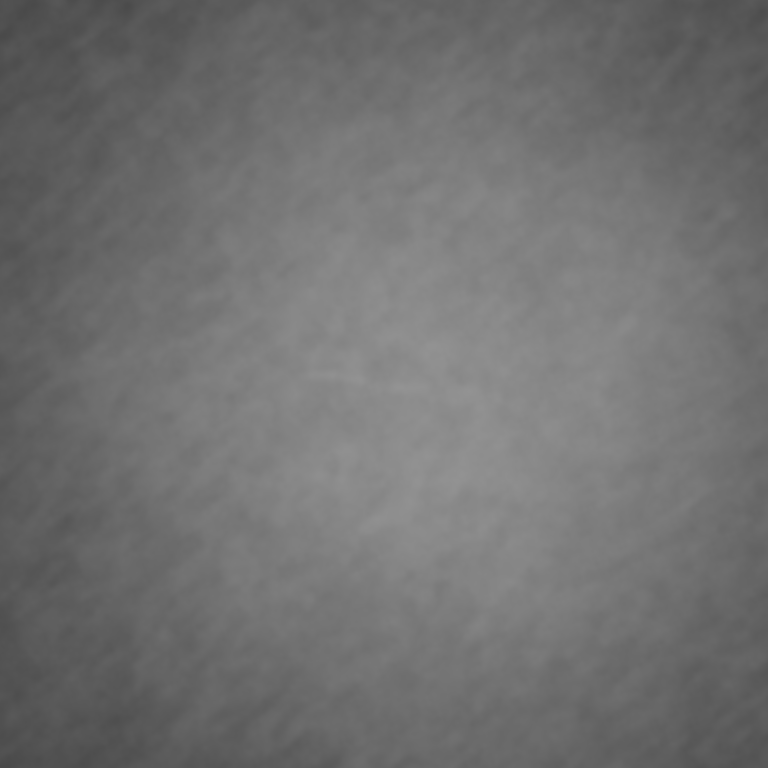
This texture is drawn by a Shadertoy shader. Its source:

```glsl
// Soft grey surface lit by one broad off-centre glow that fades to dark corners.
// Blurred value noise adds cloudy mottling, fine grain and diagonal streaks
// that strengthen towards the rim; a faint broken crease crosses the middle.

const vec2  GLOW_CENTRE   = vec2(0.57, 0.50);
const float GLOW_RADIUS   = 0.38;
const float SHADE_DARK    = 0.255;
const float SHADE_GLOW    = 0.310;

const float STREAK_ANGLE  = 0.86;
const vec2  STREAK_FREQ   = vec2(21.0, 62.0);  // along, across
const float STREAK_AMOUNT = 0.055;
const float GRAIN_FREQ    = 44.0;
const float GRAIN_AMOUNT  = 0.050;
const float CLOUD_FREQ    = 6.0;
const float CLOUD_AMOUNT  = 0.060;

const vec2  CREASE_START  = vec2(0.36, 0.512);
const vec2  CREASE_END    = vec2(0.60, 0.492);
const float CREASE_WIDTH  = 0.0075;
const float CREASE_AMOUNT = 0.050;

float hash(vec2 p) {
    return fract(sin(dot(p, vec2(127.1, 311.7))) * 43758.5453);
}

mat2 rotation(float angle) {
    float c = cos(angle), s = sin(angle);
    return mat2(c, -s, s, c);
}

// Smooth value noise in 0..1
float noise(vec2 p) {
    vec2 cell = floor(p), f = fract(p);
    f = f * f * f * (f * (f * 6.0 - 15.0) + 10.0);
    float low  = mix(hash(cell), hash(cell + vec2(1.0, 0.0)), f.x);
    float high = mix(hash(cell + vec2(0.0, 1.0)), hash(cell + vec2(1.0, 1.0)), f.x);
    return mix(low, high, f.y);
}

// Rotated octaves, centred on zero, so that no grid direction shows
float fractalNoise(vec2 p) {
    float sum = 0.0, weight = 0.5;
    for (int i = 0; i < 3; i++) {
        sum += weight * (noise(p) - 0.5);
        p = rotation(1.1) * p * 1.9 + 17.3;
        weight *= 0.55;
    }
    return sum;
}

// Two layers of stretched noise at slightly different angles
float streaks(vec2 uv) {
    vec2 a = rotation(STREAK_ANGLE) * uv * STREAK_FREQ.x;
    vec2 b = rotation(STREAK_ANGLE - 0.22) * uv * STREAK_FREQ.x;
    float stretch = STREAK_FREQ.y / STREAK_FREQ.x;
    a.y *= stretch;
    b.y *= stretch;
    return 0.5 * (noise(a + 31.0) + noise(b * 1.25 + 73.0)) - 0.5;
}

// Wavy light line, broken along its length and fading at both ends
float crease(vec2 uv) {
    float along = (uv.x - CREASE_START.x) / (CREASE_END.x - CREASE_START.x);
    float centreY = mix(CREASE_START.y, CREASE_END.y, along) + 0.005 * sin(along * 9.0 - 1.2);
    float d = (uv.y - centreY) / CREASE_WIDTH;
    float ends = smoothstep(0.0, 0.3, along) * smoothstep(1.0, 0.6, along);
    float breaks = mix(0.25, 1.0, noise(vec2(along * 7.0, 4.5)));
    return exp(-d * d) * ends * breaks;
}

void mainImage(out vec4 fragColor, in vec2 fragCoord) {
    vec2 uv = fragCoord / iResolution.xy;

    // Broad lighting
    vec2 offset = (uv - GLOW_CENTRE) / GLOW_RADIUS;
    float glow = exp(-0.5 * dot(offset, offset));
    float shade = SHADE_DARK + SHADE_GLOW * glow;

    // Surface texture, more streaked away from the glow
    float rim = 1.0 - glow;
    shade += CLOUD_AMOUNT * fractalNoise(uv * CLOUD_FREQ + 5.0);
    shade += GRAIN_AMOUNT * fractalNoise(rotation(0.5) * uv * GRAIN_FREQ);
    shade += STREAK_AMOUNT * mix(0.35, 1.0, rim) * streaks(uv);

    shade += CREASE_AMOUNT * crease(uv);
    fragColor = vec4(vec3(shade), 1.0);
}
```
